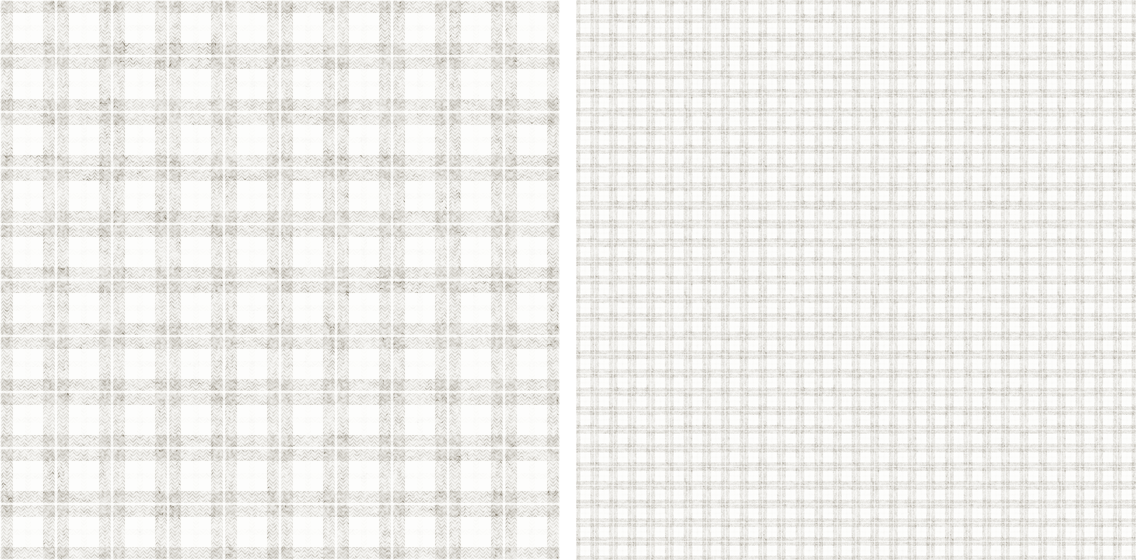
Left: one tile. Right: repeated 3 by 3.
Reproduce this pattern procedurally as a Shadertoy shader.

```glsl
const float TAU = 6.2831853;
const float REPEATS = 10.0;
const float TWILL_ROWS = 160.0;
const float ZIGZAGS = 80.0;
const vec3 CLOTH = vec3(0.994, 0.994, 0.988);
const vec3 YARN = vec3(0.56, 0.53, 0.47);

float hash(vec2 cell, float seed) {
    uvec2 q = uvec2(cell) * uvec2(1597334673u, 3812015801u);
    uint n = (q.x ^ q.y ^ (uint(seed) * 2654435769u)) * 1597334673u;
    n = (n ^ (n >> 15)) * 2246822519u;
    n ^= n >> 13;
    return float(n & 65535u) / 65535.0;
}

// Value noise that wraps after the given number of cells
float wrapNoise(vec2 p, vec2 cells, float seed) {
    vec2 g = p * cells;
    vec2 i = floor(g);
    vec2 f = fract(g);
    f = f * f * (3.0 - 2.0 * f);
    vec2 a = mod(i, cells);
    vec2 b = mod(i + 1.0, cells);
    return mix(mix(hash(a, seed), hash(vec2(b.x, a.y), seed), f.x),
               mix(hash(vec2(a.x, b.y), seed), hash(b, seed), f.x), f.y);
}

// Soft-edged stripe between two distances from its axis
float stripe(float d, float inner, float outer, float blur) {
    return smoothstep(inner - blur, inner + blur, d)
         * (1.0 - smoothstep(outer - blur, outer + blur, d));
}

// Herringbone wave from 0 to 1
float herringbone(vec2 p, float phase) {
    float zigzag = abs(fract(p.x * ZIGZAGS) - 0.5) * 2.0;
    return 0.5 + 0.5 * cos(TAU * (p.y * TWILL_ROWS + zigzag + phase));
}

void mainImage(out vec4 fragColor, in vec2 fragCoord) {
    vec2 p = fragCoord / iResolution.xy;
    float pixel = 1.0 / min(iResolution.x, iResolution.y);
    float blur = 0.6 * pixel * REPEATS;

    // Distance to the nearest pair axis, in repeats
    vec2 d = abs(fract(p * REPEATS + 0.5) - 0.5);
    float warpBand = stripe(d.x, 0.022, 0.233, blur);
    float weftBand = stripe(d.y, 0.022, 0.233, blur);
    float warpFaint = stripe(d.x, 0.448, 0.6, blur);
    float weftFaint = stripe(d.y, 0.448, 0.6, blur);
    vec2 gap = 1.0 - smoothstep(vec2(0.022 - blur), vec2(0.022 + blur), d);

    // Twill, faded once its rows are too fine to resolve
    float detail = smoothstep(1.5, 3.0, 1.0 / (TWILL_ROWS * pixel));
    float warpWeave = mix(1.0, 0.4 + 1.2 * herringbone(p, 0.0), detail);
    float weftWeave = mix(1.0, 0.4 + 1.2 * herringbone(p, 0.35), detail);

    // Uneven yarn, patchy wear and dark slubs
    float grain = wrapNoise(p, vec2(256.0), 1.0);
    float warpStreak = wrapNoise(p, vec2(256.0, 64.0), 2.0);
    float weftStreak = wrapNoise(p, vec2(64.0, 256.0), 3.0);
    float wear = wrapNoise(p, vec2(40.0), 4.0);
    float slub = smoothstep(0.76, 0.95, wrapNoise(p, vec2(200.0), 5.0))
               * smoothstep(0.4, 0.8, wear);

    float warp = (0.155 * warpBand + 0.014 * warpFaint) * warpWeave * mix(0.7, 1.3, warpStreak);
    float weft = (0.155 * weftBand + 0.014 * weftFaint) * weftWeave * mix(0.7, 1.3, weftStreak);
    float ink = (warp + weft) * mix(0.5, 1.5, grain) * mix(0.8, 1.2, wear);
    ink *= 1.0 + 0.9 * slub;

    // Pale threads between paired bands
    ink *= (1.0 - 0.6 * gap.x) * (1.0 - 0.6 * gap.y);

    fragColor = vec4(mix(CLOTH, YARN, clamp(ink, 0.0, 1.0)), 1.0);
}
```
